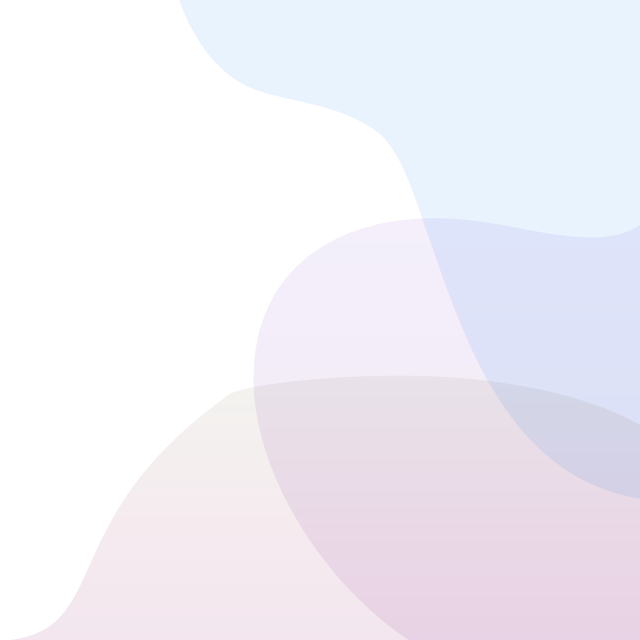
This background is drawn by a WebGL 2 fragment shader. Its source:

```glsl
#version 300 es
precision highp float;

#define CURVE_STEPS 20
#define EDGE_SOFTNESS 0.7
#define SKY_TINT vec3(0.910, 0.953, 0.996)
#define LILAC_TOP vec3(0.955, 0.938, 0.984)
#define LILAC_BASE vec3(0.953, 0.914, 0.957)
#define HILL_TOP vec3(0.953, 0.953, 0.937)
#define HILL_MIDDLE vec3(0.961, 0.920, 0.937)
#define HILL_BASE vec3(0.953, 0.902, 0.937)

uniform vec2 u_resolution;
out vec4 fragColor;

// An outline being drawn: pen position, nearest distance, inside sign
struct Outline {
    vec2 pen;
    float dist;
    float side;
};

Outline startAt(vec2 pen) {
    return Outline(pen, 10.0, -1.0);
}

vec2 bezier(vec2 a, vec2 b, vec2 c, vec2 d, float t) {
    float s = 1.0 - t;
    return s * s * s * a + 3.0 * s * s * t * b + 3.0 * s * t * t * c + t * t * t * d;
}

float segmentDistance(vec2 p, vec2 a, vec2 b) {
    vec2 ab = b - a;
    float h = clamp(dot(p - a, ab) / dot(ab, ab), 0.0, 1.0);
    return length(p - a - h * ab);
}

// Adds a cubic curve; each crossing left of p flips the inside sign
void curveTo(inout Outline o, vec2 p, vec2 b, vec2 c, vec2 d) {
    vec2 from = o.pen;
    vec2 last = from;
    for (int i = 1; i <= CURVE_STEPS; i++) {
        vec2 next = bezier(from, b, c, d, float(i) / float(CURVE_STEPS));
        o.dist = min(o.dist, segmentDistance(p, last, next));
        if ((last.y > p.y) != (next.y > p.y)) {
            float crossX = mix(last.x, next.x, (p.y - last.y) / (next.y - last.y));
            if (crossX < p.x) o.side = -o.side;
        }
        last = next;
    }
    o.pen = d;
}

float coverage(Outline o) {
    float width = EDGE_SOFTNESS / min(u_resolution.x, u_resolution.y);
    return smoothstep(-width, width, o.side * o.dist);
}

float skyShape(vec2 p) {
    Outline o = startAt(vec2(0.280, 1.0));
    curveTo(o, p, vec2(0.303, 0.935), vec2(0.341, 0.885), vec2(0.391, 0.863));
    curveTo(o, p, vec2(0.449, 0.839), vec2(0.527, 0.841), vec2(0.592, 0.792));
    curveTo(o, p, vec2(0.622, 0.766), vec2(0.641, 0.714), vec2(0.660, 0.658));
    curveTo(o, p, vec2(0.688, 0.577), vec2(0.719, 0.482), vec2(0.762, 0.405));
    curveTo(o, p, vec2(0.814, 0.313), vec2(0.888, 0.238), vec2(1.0, 0.221));
    return coverage(o);
}

float lilacShape(vec2 p) {
    Outline o = startAt(vec2(0.638, 0.0));
    curveTo(o, p, vec2(0.501, 0.092), vec2(0.396, 0.264), vec2(0.396, 0.408));
    curveTo(o, p, vec2(0.396, 0.577), vec2(0.521, 0.659), vec2(0.677, 0.659));
    curveTo(o, p, vec2(0.775, 0.659), vec2(0.846, 0.629), vec2(0.925, 0.629));
    curveTo(o, p, vec2(0.953, 0.629), vec2(0.979, 0.635), vec2(1.0, 0.648));
    return coverage(o);
}

float hillShape(vec2 p) {
    Outline o = startAt(vec2(0.016, 0.0));
    curveTo(o, p, vec2(0.076, 0.008), vec2(0.102, 0.034), vec2(0.130, 0.095));
    curveTo(o, p, vec2(0.169, 0.180), vec2(0.202, 0.271), vec2(0.358, 0.384));
    curveTo(o, p, vec2(0.378, 0.396), vec2(0.488, 0.413), vec2(0.625, 0.413));
    curveTo(o, p, vec2(0.781, 0.413), vec2(0.918, 0.383), vec2(1.0, 0.336));
    return coverage(o);
}

void main() {
    vec2 p = gl_FragCoord.xy / u_resolution;

    // Vertical gradients of the two lower shapes
    vec3 lilac = mix(LILAC_BASE, LILAC_TOP, clamp(p.y / 0.66, 0.0, 1.0));
    vec3 hill = mix(HILL_BASE, HILL_MIDDLE, clamp(p.y / 0.167, 0.0, 1.0));
    hill = mix(hill, HILL_TOP, clamp((p.y - 0.167) / 0.246, 0.0, 1.0));

    // Translucent layers multiply over white
    vec3 color = mix(vec3(1.0), SKY_TINT, skyShape(p));
    color *= mix(vec3(1.0), lilac, lilacShape(p));
    color *= mix(vec3(1.0), hill, hillShape(p));
    fragColor = vec4(color, 1.0);
}
```
